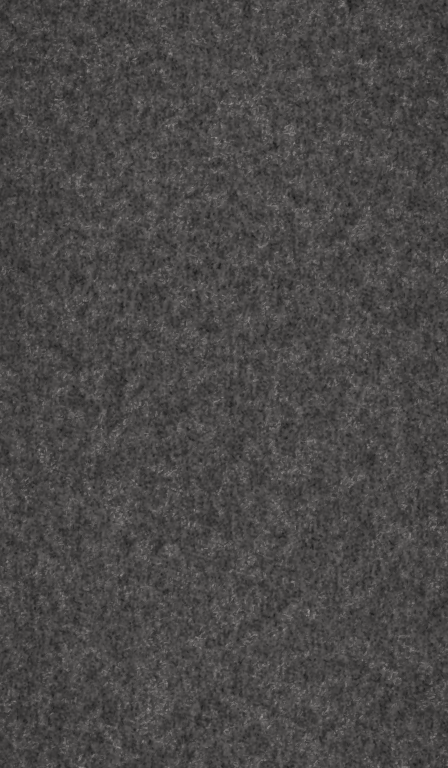
Give the GLSL for this texture, as a WebGL 2 fragment shader.

```glsl
#version 300 es
precision highp float;
// Dark grey mottled surface: layered value noise gives small clumps, crisp
// grain and faint vertical streaks; tiny slanted flecks scattered in grid
// cells gather on the lighter clumps, under a soft darkening at the edges.

uniform vec2 u_resolution;
out vec4 fragColor;

const vec3 GREY_TINT = vec3(1.02, 0.993, 0.985);
const float BASE_TONE = 0.277;

// Integer hash of a lattice cell, two values in 0..1
vec2 hash2(vec2 cell, uint seed) {
    uvec2 v = uvec2(ivec2(cell)) + uvec2(seed * 747u, seed * 1933u);
    v = v * 1664525u + 1013904223u;
    v.x += v.y * 1664525u;
    v.y += v.x * 1664525u;
    v ^= v >> 16u;
    v.x += v.y * 1664525u;
    v.y += v.x * 1664525u;
    v ^= v >> 16u;
    return vec2(v & 65535u) / 65535.0;
}

// Smooth value noise centred on zero
float noise(vec2 p, uint seed) {
    vec2 cell = floor(p);
    vec2 f = fract(p);
    f = f * f * (3.0 - 2.0 * f);
    float bottom = mix(hash2(cell, seed).x, hash2(cell + vec2(1, 0), seed).x, f.x);
    float top = mix(hash2(cell + vec2(0, 1), seed).x, hash2(cell + vec2(1, 1), seed).x, f.x);
    return mix(bottom, top, f.y) - 0.5;
}

vec2 rotate(vec2 p, float angle) {
    float c = cos(angle), s = sin(angle);
    return vec2(c * p.x - s * p.y, s * p.x + c * p.y);
}

// Two octaves of patches, turned to hide the lattice
float clumps(vec2 p) {
    return 0.55 * noise(rotate(p, 0.5) * 68.0, 1u)
         + 0.55 * noise(rotate(p, 1.1) * 120.0, 2u);
}

float segmentDistance(vec2 p, vec2 halfAxis) {
    float t = clamp(dot(p, halfAxis) / dot(halfAxis, halfAxis), -1.0, 1.0);
    return length(p - t * halfAxis);
}

// Short strokes, one per cell, leaning around a main angle
float flecks(vec2 p, float density, float lean, float blur, uint seed) {
    vec2 q = p * density;
    vec2 cell = floor(q);
    float cover = 0.0;
    for (int y = -1; y <= 1; y++) {
        for (int x = -1; x <= 1; x++) {
            vec2 id = cell + vec2(x, y);
            vec2 place = hash2(id, seed);
            vec2 shape = hash2(id, seed + 1u);
            vec2 kind = hash2(id, seed + 2u);
            float angle = lean + (shape.x - 0.5) * 2.4;
            float halfLength = mix(0.08, 0.45, shape.y * shape.y);
            float d = segmentDistance(q - id - place, halfLength * vec2(cos(angle), sin(angle)));
            float width = mix(0.08, 0.2, kind.x);
            float edge = blur * density * 0.5;
            float stroke = 1.0 - smoothstep(width - edge * 0.5, width + edge, d);
            cover = max(cover, stroke * kind.y);
        }
    }
    return cover;
}

// Broad falloff of light, with slow unevenness
float lighting(vec2 uv) {
    float falloff = smoothstep(0.25, 0.72, length((uv - vec2(0.5, 0.45)) * vec2(1.0, 0.75)));
    return mix(1.025, 0.91, falloff) + 0.03 * noise(uv * vec2(3.0, 5.0), 3u);
}

void main() {
    vec2 p = gl_FragCoord.xy / u_resolution.y;
    vec2 uv = gl_FragCoord.xy / u_resolution;
    float pixel = 1.0 / u_resolution.y;

    // Mottling and grain
    float clump = clumps(p);
    float tone = BASE_TONE + 0.050 * clump;
    tone += 0.060 * noise(rotate(p, 0.7) * 190.0, 4u);
    tone += 0.125 * noise(rotate(p, 0.3) * 340.0, 5u);

    // Faint upright streaks
    tone += 0.065 * noise(p * vec2(290.0, 75.0), 6u);

    // Light flecks on bright clumps, dark ones in between
    float bright = smoothstep(-0.14, 0.24, clump);
    tone += 0.125 * bright * flecks(p, 150.0, 0.6, pixel, 10u);
    tone += 0.110 * bright * flecks(p, 215.0, 0.8, pixel, 20u);
    tone -= 0.070 * (1.0 - bright) * flecks(p, 150.0, 1.5, pixel, 30u);

    fragColor = vec4(clamp(tone * lighting(uv) * GREY_TINT, 0.0, 1.0), 1.0);
}
```
